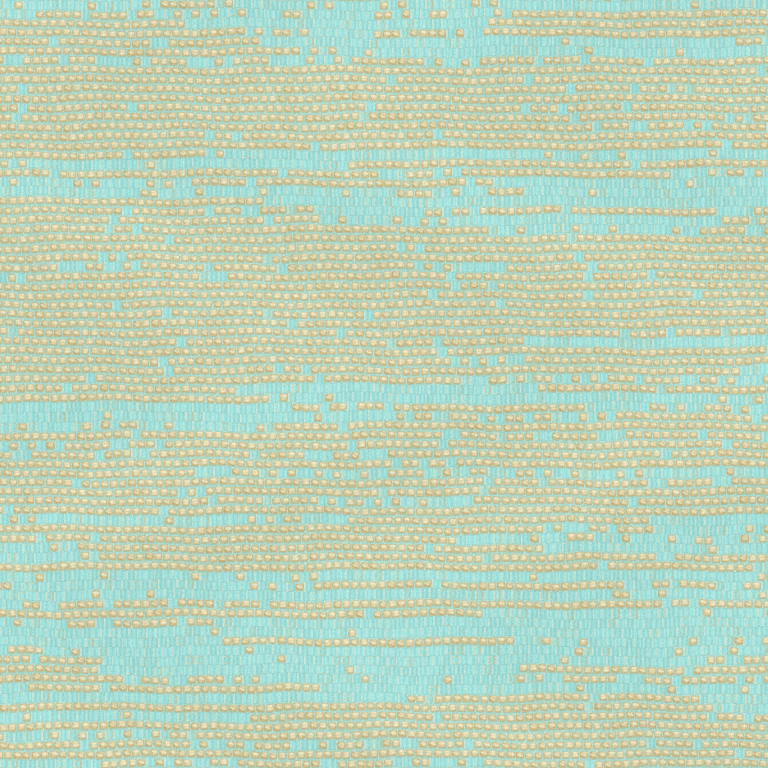
A Shadertoy shader for this texture:

```glsl
// Woven aqua cloth with broken horizontal rows of raised cream and tan stitches.

const vec2 GRID = vec2(84.0, 82.0);            // stitches across and up the canvas
const vec2 BEAD_SIZE = vec2(0.40, 0.33);       // half size, in cells
const float BEAD_ROUND = 0.17;
const float EDGE = 0.08;                       // softness of edges, in cells
const float OPEN_LEVEL = 0.32;                 // density where stitches begin
const float FULL_LEVEL = 0.48;                 // density where rows are filled
const float STRAY = 0.05;                      // lone stitches on the plain ground
const float FRAMED = 0.26;                     // plain cells outlined by a thin thread
const vec3 AQUA = vec3(0.64, 0.885, 0.865);
const vec3 AQUA_SHADE = vec3(0.59, 0.80, 0.77);
const vec3 PALE_THREAD = vec3(0.82, 0.90, 0.84);
const vec3 GAP = vec3(0.69, 0.82, 0.74);
const vec3 CREAM = vec3(0.94, 0.92, 0.79);
const vec3 TAN = vec3(0.77, 0.69, 0.48);
const float TAU = 6.2831853;

float hash(vec2 p) {
    vec3 q = fract(p.xyx * vec3(0.1031, 0.1030, 0.0973));
    q += dot(q, q.yzx + 33.33);
    return fract((q.x + q.y) * q.z);
}

float roundBox(vec2 p, vec2 halfSize, float radius) {
    vec2 d = abs(p) - halfSize + radius;
    return length(max(d, 0.0)) + min(max(d.x, d.y), 0.0) - radius;
}

// Constant value along a long run of one row, changing abruptly at its ends
float runValue(float row, float x, float runs, float seed) {
    float shift = hash(vec2(row, seed));
    return hash(vec2(floor(x * runs + shift) + seed, row + 7.0 * seed));
}

// Chance that a cell carries a raised stitch
float stitchChance(vec2 cell) {
    vec2 c = cell / GRID;
    float down = 1.0 - c.y;
    float band = 0.4 * cos(TAU * (down - 0.35)) - 0.65 * cos(TAU * 3.5 * (down - 0.54));
    float fine = runValue(cell.y, c.x, 2.6, 3.0) - 0.5;
    float wide = runValue(floor(cell.y / 3.0), c.x, 1.7, 11.0) - 0.5;
    float density = 0.5 + 0.17 * band + 0.43 * fine + 0.30 * wide;
    return mix(STRAY, 0.97, smoothstep(OPEN_LEVEL, FULL_LEVEL, density));
}

// Flat aqua weave: upright ribs, brick joints and a few pale outlines
vec3 plainWeave(vec2 p, vec2 cell, float grain, float soft) {
    float tone = hash(cell + 41.0);
    vec3 color = mix(AQUA, AQUA_SHADE, 0.30 * tone);
    color += 0.025 * cos(TAU * (p.x * 2.0 + tone));
    float joint = smoothstep(0.36, 0.5, abs(p.y));
    color = mix(color, AQUA_SHADE, 0.45 * joint);
    float rib = 1.0 - smoothstep(0.03, 0.03 + 2.0 * soft, abs(p.x + 0.42));
    color = mix(color, PALE_THREAD, rib * (0.35 + 0.45 * grain));

    // Thin thread around some cells, darker along the sides
    float frame = abs(roundBox(p, vec2(0.32, 0.36), 0.1)) - 0.035;
    float thread = 1.0 - smoothstep(-soft, soft, frame);
    float present = step(hash(cell + 83.0), FRAMED);
    vec3 threadColor = mix(CREAM, TAN, 0.25 + 0.55 * step(0.0, p.x));
    return mix(color, threadColor, 0.7 * thread * present);
}

// Raised stitch: cream crown, slanted fibres and a tan lower edge
vec3 stitch(vec2 p, vec2 cell, float grain) {
    float tone = hash(cell + 19.0);
    vec2 lit = (p - vec2(0.05, 0.07)) / BEAD_SIZE;
    float rim = smoothstep(0.35, 1.25, length(lit));
    float fibre = 0.5 + 0.5 * sin(p.y * 15.0 + p.x * (9.0 * tone - 2.0) + tone * TAU);
    float shade = 0.58 * rim + 0.26 * fibre + 0.22 * tone + 0.22 * (grain - 0.5);
    return mix(CREAM, TAN, clamp(shade, 0.0, 1.0));
}

void mainImage(out vec4 fragColor, in vec2 fragCoord) {
    vec2 uv = fragCoord / iResolution.xy;
    float soft = max(EDGE, 0.6 * GRID.y / iResolution.y);

    // Slightly wavy brick grid
    vec2 g = uv * GRID;
    g.y += 0.13 * sin(TAU * uv.x * 3.0 + uv.y * 31.0) + 0.07 * sin(uv.x * 57.0 + uv.y * 19.0);
    float row = floor(g.y);
    g.x += 0.5 * mod(row, 2.0) + 0.25 * hash(vec2(row, 5.0));
    vec2 cell = floor(g);
    vec2 p = g - cell - 0.5;
    float grain = hash(floor(g * vec2(5.0, 4.0)));

    vec3 color = plainWeave(p, cell, grain, soft);
    float raised = step(hash(cell + 61.0), stitchChance(cell));

    // Ground around a stitch, with loose pale threads
    vec3 ground = mix(GAP, PALE_THREAD, 0.65 * smoothstep(0.45, 0.95, grain));
    ground = mix(ground, AQUA, 0.35 * smoothstep(0.3, 0.5, abs(p.y)));
    color = mix(color, ground, 0.85 * raised);

    // Uneven stitch outline with a short shadow beneath
    vec2 jitter = vec2(hash(cell + 27.0), hash(cell + 35.0)) - 0.5;
    vec2 q = p - 0.09 * jitter;
    vec2 size = BEAD_SIZE + 0.07 * jitter.yx;
    float shadow = 1.0 - smoothstep(-0.04, 0.14, roundBox(q + vec2(0.0, 0.09), size, BEAD_ROUND));
    color = mix(color, TAN * vec3(0.91, 0.96, 1.0), 0.45 * shadow * raised);
    float bead = 1.0 - smoothstep(-soft, soft, roundBox(q, size, BEAD_ROUND));
    color = mix(color, stitch(q, cell, grain), bead * raised);

    // Fine fibre grain and faint uneven dye
    color += 0.045 * (hash(floor(uv * vec2(640.0, 520.0))) - 0.5);
    color += 0.008 * sin(uv.x * 11.0 + 3.0 * sin(uv.y * 9.0));
    fragColor = vec4(clamp(color, 0.0, 1.0), 1.0);
}
```
